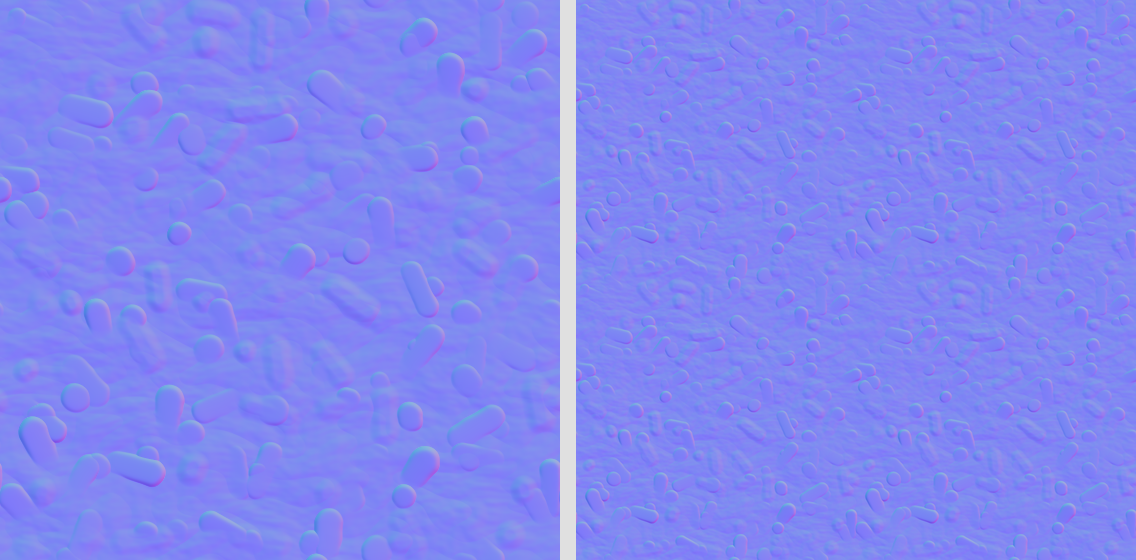
Left, the tile; right, the same tile 2 across and 2 down.
This texture map is drawn by a three.js fragment shader. Its source:

```glsl
// Tiling normal map of capsules and round pellets half sunk in a rough, streaky ground.
varying vec2 vUv;

vec3 hash3(vec2 cell, float seed) {
  vec3 q = fract(vec3(cell.xyx + seed) * vec3(0.1031, 0.1030, 0.0973));
  q += dot(q, q.yxz + 33.33);
  return fract((q.xxy + q.yzz) * q.zyx);
}

vec2 gradientAt(vec2 cell, vec2 period) {
  float a = 6.28318 * hash3(mod(cell, period), period.x).x;
  return vec2(cos(a), sin(a));
}

// Gradient noise that wraps after a whole number of cells
float noise(vec2 p, vec2 period) {
  p *= period;
  vec2 i = floor(p), f = fract(p);
  vec2 u = f * f * f * (f * (f * 6.0 - 15.0) + 10.0);
  vec2 e = vec2(1.0, 0.0);
  float a = dot(gradientAt(i, period), f);
  float b = dot(gradientAt(i + e.xy, period), f - e.xy);
  float c = dot(gradientAt(i + e.yx, period), f - e.yx);
  float d = dot(gradientAt(i + e.xx, period), f - e.xx);
  return mix(mix(a, b, u.x), mix(c, d, u.x), u.y);
}

float smoothMax(float a, float b, float k) {
  float h = max(k - abs(a - b), 0.0) / k;
  return max(a, b) + 0.25 * k * h * h;
}

float capsuleDistance(vec2 p, vec2 axis, float halfLength, float radius) {
  float along = clamp(dot(p, axis), -halfLength, halfLength);
  return length(p - axis * along) - radius;
}

// Scatters one kind of pellet: bare ones raise 'top', covered ones swell 'mound'
void scatter(vec2 p, float cells, vec2 lengths, vec2 radii, float seed,
             inout float top, inout float mound) {
  vec2 home = floor(p * cells);
  for (int y = -1; y <= 1; y++) {
    for (int x = -1; x <= 1; x++) {
      vec2 cell = home + vec2(float(x), float(y));
      vec2 id = mod(cell, cells);
      vec3 place = hash3(id, seed);
      vec3 form = hash3(id, seed + 17.0);
      vec3 pose = hash3(id, seed + 41.0);
      vec2 d = p - (cell + 0.5 + 0.8 * (place.xy - 0.5)) / cells;
      float angle = 6.28318 * place.z;
      float radius = mix(radii.x, radii.y, form.x);
      float dist = capsuleDistance(d, vec2(cos(angle), sin(angle)),
                                   mix(lengths.x, lengths.y, form.y), radius);
      if (form.z < 0.4) {
        float swell = 1.0 - smoothstep(-0.7 * radius, 0.005, dist);
        mound = max(mound, mix(0.001, 0.003, pose.z) * swell);
      } else if (dist < 0.4 * radius) {
        // Flat crown, tipped a little, with a thin steep rim that ends below ground
        float rim = 1.0 - min(-dist / radius, 1.0);
        vec2 tilt = 0.13 * (pose.xy - 0.5) + vec2(0.02, 0.06);
        float crown = mix(0.0005, 0.003, pose.z) + dot(d, tilt);
        top = max(top, crown - 0.0008 * rim * rim - 0.0018 * pow(rim, 8.0));
      }
    }
  }
}

float surfaceHeight(vec2 p) {
  // Warped, sideways-stretched ground with creases
  vec2 warp = vec2(noise(p, vec2(5.0)), noise(p + 0.37, vec2(6.0)));
  vec2 w = p + 0.025 * warp;
  float fine = noise(w, vec2(23.0, 41.0));
  float ground = 0.004 * noise(w, vec2(5.0, 9.0))
               + 0.0026 * abs(noise(w, vec2(11.0, 19.0)))
               + 0.001 * fine
               + 0.0004 * noise(w, vec2(52.0, 83.0));

  float top = -0.05, mound = 0.0;
  vec2 q = p + 0.002 * vec2(fine, -fine) + 0.004 * warp;
  scatter(q, 9.0, vec2(0.022, 0.037), vec2(0.019, 0.025), 3.0, top, mound);
  scatter(q, 10.0, vec2(0.0, 0.005), vec2(0.017, 0.027), 71.0, top, mound);
  return smoothMax(ground + mound, top, 0.001);
}

void main() {
  // Slope by central differences
  vec2 e = vec2(0.0014, 0.0);
  vec2 slope = vec2(surfaceHeight(vUv - e.xy) - surfaceHeight(vUv + e.xy),
                    surfaceHeight(vUv - e.yx) - surfaceHeight(vUv + e.yx)) / (2.0 * e.x);
  slope = 0.85 * slope + vec2(0.01, 0.06);

  // Encode the slope, holding back cliffs; blue fades as the surface leans
  vec2 lean = 0.5 * slope / sqrt(1.0 + 5.0 * dot(slope, slope));
  float blue = 0.98 - 0.5 * length(lean + vec2(0.0, 0.025));
  gl_FragColor = vec4(0.5 + lean, blue, 1.0);
}
```
